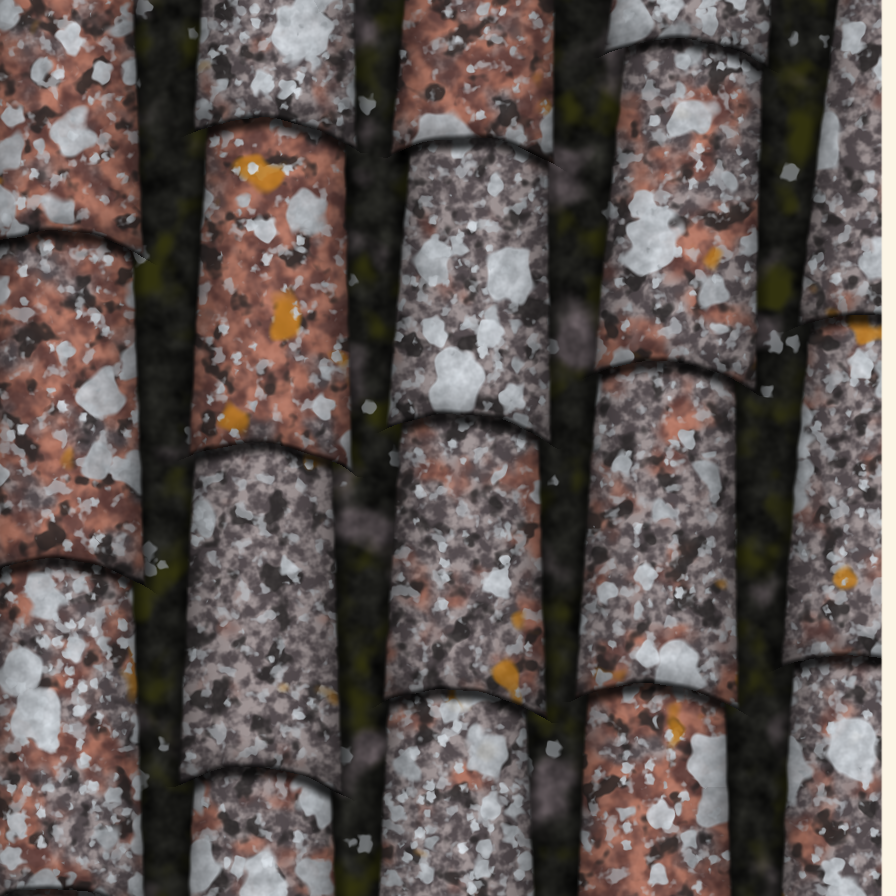
Give the GLSL for this texture, as a Shadertoy shader.

```glsl
const int COLUMNS = 5;
const float FIRST_CENTRE = 0.074;
const float SPACING = 0.2205;
const float FAN = 0.013;             // extra spacing towards the top
const float HALF_LOW = 0.091;        // half width at the exposed lip
const float HALF_HIGH = 0.077;       // half width under the next tile
const float ARCH = 0.024;            // drop of the lip at its sides
const float SLANT = 0.008;
const float SOFT = 0.003;
const float MARGIN_X = 0.984;

// Per column: tile length and height of one lip
const float TILE_LENGTH[5] = float[5](0.367, 0.362, 0.308, 0.360, 0.380);
const float LIP_HEIGHT[5] = float[5](0.375, 0.505, 0.538, 0.596, 0.648);

// Weathering per column, with components running from low to high tiles
const vec4 RUST[5] = vec4[5](vec4(.50, .55, .80, .85), vec4(.55, .10, .95, .25),
    vec4(.25, .42, .14, .75), vec4(.85, .40, .50, .25), vec4(.50, .35, .30, .40));
const vec4 LICHEN[5] = vec4[5](vec4(.60, .90, .25, .35), vec4(.35, .10, .30, .90),
    vec4(.80, .20, .45, .40), vec4(.45, .35, .45, .95), vec4(.45, .30, .25, .35));

const vec3 CREAM = vec3(0.99, 0.96, 0.90);
const vec3 GAP = vec3(0.10, 0.10, 0.09);
const vec3 MOSS = vec3(0.19, 0.19, 0.06);
const vec3 SOOT = vec3(0.15, 0.14, 0.14);
const vec3 STONE_DARK = vec3(0.31, 0.28, 0.29);
const vec3 STONE_LIGHT = vec3(0.59, 0.55, 0.55);
const vec3 CLAY_DARK = vec3(0.36, 0.22, 0.20);
const vec3 CLAY_LIGHT = vec3(0.70, 0.45, 0.37);
const vec3 PALE = vec3(0.70, 0.72, 0.74);
const vec3 OCHRE = vec3(0.72, 0.47, 0.12);

vec2 hash2(vec2 p) {
    vec3 h = fract(p.xyx * vec3(0.1031, 0.1030, 0.0973));
    h += dot(h, h.yzx + 33.33);
    return fract((h.xx + h.yz) * h.zy);
}

float corner(vec2 cell, vec2 f, vec2 o) {
    return dot(hash2(cell + o) * 2.0 - 1.0, f - o);
}

float gradientNoise(vec2 p) {
    vec2 i = floor(p), f = p - i;
    vec2 w = f * f * f * (f * (f * 6.0 - 15.0) + 10.0);
    float low = mix(corner(i, f, vec2(0, 0)), corner(i, f, vec2(1, 0)), w.x);
    float high = mix(corner(i, f, vec2(0, 1)), corner(i, f, vec2(1, 1)), w.x);
    return mix(low, high, w.y);
}

float fbm(vec2 p) {
    float sum = 0.0, amp = 1.0;
    for (int k = 0; k < 3; k++) {
        sum += amp * gradientNoise(p);
        p = mat2(1.6, 1.2, -1.2, 1.6) * p + 7.3;
        amp *= 0.5;
    }
    return sum;
}

// Irregular round spots: x = coverage, y = tone of the covering spot
vec2 spots(vec2 p, float scale, float density) {
    p *= scale;
    p += 0.35 * vec2(gradientNoise(p * 2.6), gradientNoise(p * 2.6 + 40.0));
    vec2 cell = floor(p), best = vec2(0.0);
    for (int y = -1; y <= 1; y++)
    for (int x = -1; x <= 1; x++) {
        vec2 id = cell + vec2(x, y);
        vec2 rnd = hash2(id + 17.0);
        float radius = mix(0.18, 0.48, rnd.y) * step(rnd.x, density);
        float d = length((p - id - 0.2 - 0.6 * hash2(id)) * vec2(1.0, 0.85));
        float cover = smoothstep(radius, radius - SOFT * scale - 0.04, d) * step(0.01, radius);
        if (cover > best.x) best = vec2(cover, rnd.y);
    }
    return best;
}

vec3 tileSurface(vec2 q, float rust, float lichen) {
    float grit = fbm(q * 58.0);
    float broad = fbm(q * 15.0 + 11.0);
    vec3 col = mix(STONE_DARK, STONE_LIGHT, smoothstep(-0.32, 0.36, grit + 0.3 * broad));
    vec3 clay = mix(CLAY_DARK, CLAY_LIGHT, smoothstep(-0.35, 0.4, fbm(q * 34.0 + 5.0)));
    col = mix(col, clay, 0.85 * smoothstep(0.0, 0.45, broad + rust - 0.38));
    col = mix(col, SOOT, 0.8 * smoothstep(0.08, 0.34, fbm(q * 30.0 + 23.0)));
    col = mix(col, PALE, 0.65 * smoothstep(0.12, 0.38, fbm(q * 46.0 + 61.0)));
    col = mix(col, OCHRE, 0.8 * smoothstep(0.34, 0.5, fbm(q * 11.0 + 83.0)));
    // Lichen colonies from broad to fine
    for (int k = 0; k < 3; k++) {
        float scale = 14.0 * pow(2.1, float(k));
        vec2 s = spots(q + 3.0 * float(k), scale, lichen * (k == 0 ? 0.75 : 0.5));
        vec3 crust = PALE * (0.86 + 0.2 * s.y + 0.22 * grit);
        col = mix(col, crust, s.x * 0.92);
    }
    return col;
}

vec3 gapSurface(vec2 p) {
    float n = fbm(p * 32.0);
    vec3 col = GAP * (1.0 + 1.1 * n);
    col = mix(col, MOSS, smoothstep(0.0, 0.5, fbm(p * 14.0 + 31.0)));
    col = mix(col, STONE_DARK * (1.0 + 0.7 * n), smoothstep(0.15, 0.5, fbm(p * 9.0 + 52.0)));
    return mix(col, PALE * 0.8, 0.7 * spots(p, 40.0, 0.08).x);
}

void mainImage(out vec4 fragColor, in vec2 fragCoord) {
    vec2 p = fragCoord / iResolution.xy;

    // Find the column, then the tile in it
    float spacing = SPACING + FAN * p.y * p.y;
    int c = clamp(int(floor((p.x - FIRST_CENTRE) / spacing + 0.5)), 0, COLUMNS - 1);
    float dx = p.x - FIRST_CENTRE - float(c) * spacing;
    float across = clamp(dx / HALF_LOW, -1.1, 1.1);
    float drop = ARCH * across * across + SLANT * across + 0.006 * gradientNoise(p * 22.0);
    float v = (p.y - LIP_HEIGHT[c] + drop) / TILE_LENGTH[c];
    float row = floor(v), along = v - row;
    vec2 seed = hash2(vec2(float(c) + 3.0, row + 9.0));
    int wear = clamp(int(row) + 2, 0, 3);

    // Tapered barrel with rounded shading
    dx += (seed.x - 0.5) * 0.012 + 0.0025 * gradientNoise(p * 45.0);
    float halfWidth = mix(HALF_LOW, HALF_HIGH, along);
    float u = dx / halfWidth;
    float light = mix(0.48, 1.06, sqrt(max(0.0, 1.0 - u * u)));
    float aboveLip = along * TILE_LENGTH[c];
    float belowNext = (1.0 - along) * TILE_LENGTH[c];
    light *= mix(0.3, 1.0, smoothstep(0.0, 0.007, aboveLip));
    light *= mix(0.75, 1.0, smoothstep(0.004, 0.035, aboveLip));
    light *= mix(0.24, 1.0, smoothstep(0.004, 0.019, belowNext));

    vec3 tile = tileSurface(vec2(dx, p.y) + seed * 7.0 + 4.0, RUST[c][wear], LICHEN[c][wear]);
    float edge = abs(dx) - halfWidth;
    vec3 gap = gapSurface(p) * mix(0.55, 1.0, smoothstep(0.0, 0.018, edge));
    vec3 col = mix(tile * light, gap, smoothstep(-SOFT, SOFT, edge));

    // Plain strip at the right
    col = mix(col, CREAM, smoothstep(-0.0015, 0.0015, p.x - MARGIN_X));
    fragColor = vec4(clamp(col, 0.0, 1.0), 1.0);
}
```
